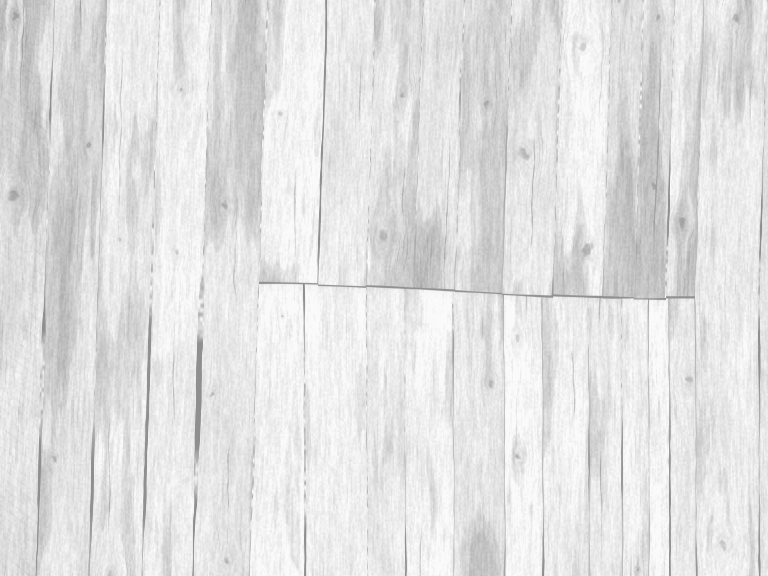
Reproduce this texture procedurally as a Shadertoy shader.

```glsl
// Pale weathered barn boards: tall planks with a butt joint across the middle
float hash(vec2 p) {
    p = fract(p * vec2(0.1031, 0.1137));
    p += dot(p, p.yx + 33.33);
    return fract((p.x + p.y) * p.x * 17.0);
}

float noise(vec2 p) {
    vec2 i = floor(p), f = fract(p);
    f = f * f * (3.0 - 2.0 * f);
    return mix(mix(hash(i), hash(i + vec2(1, 0)), f.x),
               mix(hash(i + vec2(0, 1)), hash(i + vec2(1, 1)), f.x), f.y);
}

float fbm(vec2 p) {
    return 0.55 * noise(p) + 0.28 * noise(p * 2.1 + 7.3) + 0.17 * noise(p * 4.3 + 19.1);
}

// Board edges at mid height, as fractions of the width
const float upperEdges[17] = float[17](.059, .128, .197, .263, .337, .414, .477, .539, .592,
    .654, .720, .785, .826, .867, .905, .988, 1.07);
const float lowerEdges[17] = float[17](.059, .128, .197, .263, .337, .396, .477, .527, .590,
    .656, .706, .766, .809, .844, .871, .905, .988);

// Left and right edge of the board at x
vec2 findBoard(float x, bool lower) {
    vec2 board = vec2(-0.02, 1.07);
    for (int i = 0; i < 17; i++) {
        float edge = lower ? lowerEdges[i] : upperEdges[i];
        if (x < edge) { board.y = edge; break; }
        board.x = edge;
    }
    return board;
}

void mainImage(out vec4 fragColor, in vec2 fragCoord) {
    vec2 uv = fragCoord / iResolution.xy;
    float px = 1.0 / iResolution.x;

    // The joint steps a little at each upper board
    float stepKey = floor(findBoard(uv.x, false).x * 1000.0);
    float jointY = mix(0.508, 0.482, smoothstep(0.33, 0.85, uv.x)) + 0.004 * (hash(vec2(stepKey, 4.0)) - 0.5);
    bool lower = uv.y < jointY;

    // Leaning, slightly wavering board coordinate
    float lean = 0.0235;
    if (lower) lean = mix(lean, -0.003, smoothstep(0.325, 0.40, uv.x));
    float x = uv.x - lean * (uv.y - 0.5);
    float edgeX = x + 0.003 * (fbm(vec2(x * 12.0, uv.y * 14.0)) - 0.5);
    vec2 board = findBoard(edgeX, lower);
    float left = board.x, right = board.y;
    bool middle = left > 0.33 && left < 0.90;
    float seed = floor(left * 1000.0) + (lower && middle ? 411.0 : 0.0);
    float plankTone = hash(vec2(seed, 1.7));
    float across = (edgeX - left) / (right - left);
    vec2 wood = vec2(x * 1.333, uv.y);

    // One possible knot in each stretch of board
    float cell = floor(uv.y * 3.3 + plankTone);
    vec2 key = vec2(seed, cell + 11.0);
    vec2 knotPos = vec2(mix(left, right, mix(0.2, 0.8, hash(key))) * 1.333,
                        (cell + mix(0.25, 0.75, hash(key + 3.1)) - plankTone) / 3.3);
    float knotSize = mix(0.003, 0.012, hash(key + 8.6));
    float hasKnot = step(0.55, hash(key + 5.2));
    vec2 k = (wood - knotPos) / (knotSize * vec2(1.0, 1.35));
    k += 1.1 * (vec2(noise(wood * 110.0), noise(wood * 110.0 + 40.0)) - 0.5);
    float r = length(k);

    // Grain flows around the knot
    vec2 grain = wood;
    grain.x -= hasKnot * 0.7 * knotSize * k.x * exp(-0.13 * r * r);
    grain.x += 0.006 * (noise(vec2(wood.x * 9.0, wood.y * 4.0) + seed) - 0.5);

    // Board tone, bleached patches, fibres and fine tooth
    float tone = 0.924 + 0.05 * (plankTone - 0.5) + (middle && lower ? 0.015 : 0.0);
    tone += 0.11 * (fbm(grain * vec2(17.0, 4.0) + seed) - 0.5);
    tone += 0.075 * (fbm(grain * vec2(170.0, 9.0) + seed * 3.0) - 0.5);
    tone += 0.065 * (noise(grain * vec2(400.0, 60.0)) - 0.5);
    tone += 0.055 * (noise(wood * vec2(390.0, 270.0)) - 0.5);
    float fibre = noise(grain * vec2(270.0, 14.0) + seed * 2.0);
    tone -= 0.075 * smoothstep(0.74, 0.92, fibre) * noise(wood * vec2(30.0, 16.0));

    // Water stains with ragged upright edges, heavier just above the joint
    float damp = fbm(grain * vec2(19.0, 2.8) + seed * 1.3) + 0.22 * (hash(vec2(seed, 9.0)) - 0.5);
    damp += 0.11 * (noise(grain * vec2(120.0, 5.0)) - 0.5) + 0.05 * (noise(grain * vec2(260.0, 50.0)) - 0.5);
    if (middle && !lower) damp += 0.20 * exp(-8.0 * (uv.y - jointY));
    if (middle && lower) damp -= 0.08;
    tone -= 0.075 * smoothstep(0.55, 0.61, damp) + 0.06 * smoothstep(0.64, 0.72, damp);

    // Fine slanting saw marks on the first board
    float saw = sin(380.0 * (wood.y + 0.75 * wood.x) + 3.0 * noise(wood * 7.0));
    if (left < 0.0) tone -= 0.03 + 0.025 * smoothstep(0.5, 1.0, saw) * noise(wood * 30.0);

    // Knot heart and its growth rings
    float heart = 1.0 - smoothstep(0.4, 1.1, r);
    float halo = exp(-0.4 * r * r) * (0.5 + 0.5 * sin(r * 6.0));
    tone -= hasKnot * (0.11 * heart + 0.05 * halo);

    // Short broken drying cracks
    float crackX = mix(0.2, 0.8, hash(vec2(seed, 21.0))) + 0.16 * (fbm(vec2(seed, uv.y * 9.0)) - 0.5);
    float crack = 1.0 - smoothstep(0.0, 0.0005 + px * 0.8, abs(across - crackX) * (right - left));
    tone -= 0.22 * crack * smoothstep(0.62, 0.78, noise(vec2(seed * 1.7, uv.y * 6.0)))
          * (0.4 + 0.6 * noise(vec2(seed, uv.y * 70.0)));

    // Gaps between boards: dark, or bright where daylight shows through
    float gapEdge = across < 0.5 ? left : right;
    float gapKey = floor(gapEdge * 1000.0);
    float wide = smoothstep(0.45, 0.7, noise(vec2(gapKey * 1.3, uv.y * 5.0)));
    float leftLow = (1.0 - smoothstep(0.27, 0.32, gapEdge)) * (1.0 - smoothstep(0.45, 0.56, uv.y));
    leftLow *= 0.25 + 0.75 * step(0.08, abs(gapEdge - 0.161));
    float halfGap = 0.0003 + 0.0006 * noise(vec2(gapKey, uv.y * 45.0)) + wide * (0.0006 + 0.0026 * leftLow);
    float gapDist = min(edgeX - left, right - edgeX);
    float gap = 1.0 - smoothstep(halfGap - px * 0.5, halfGap + px * 0.5, gapDist);
    float lit = smoothstep(0.52, 0.64, noise(vec2(gapKey * 2.7, uv.y * 6.0)) + 0.6 * (uv.y - 0.5));
    float daylight = 0.99 - 0.32 * noise(vec2(x * 300.0, uv.y * 130.0));
    float shade = mix(0.74, 0.56, max(wide, leftLow));
    tone -= 0.04 * exp(-gapDist * 600.0);
    tone = mix(clamp(tone, 0.64, 0.98), mix(shade, daylight, lit), gap);

    // Dark joint line of uneven width and the soft shade below it
    float span = step(0.337, x) * step(x, 0.905);
    float below = jointY - uv.y;
    float halfJoint = 0.0006 + 0.0018 * noise(vec2(uv.x * 24.0, 3.0));
    float joint = 1.0 - smoothstep(halfJoint - px, halfJoint + px, abs(below));
    if (lower) tone -= 0.04 * span * exp(-below * 200.0);
    tone = mix(tone, 0.57, joint * span);

    fragColor = vec4(vec3(tone), 1.0);
}
```
